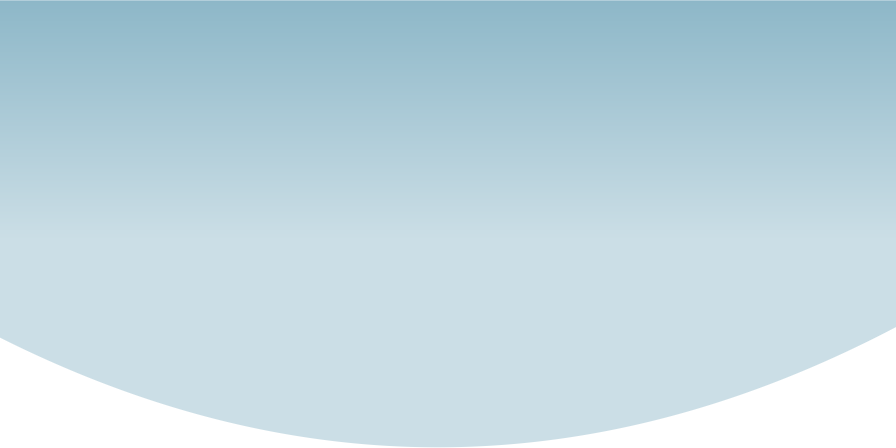
This background is drawn by a WebGL 2 fragment shader. Its source:

```glsl
#version 300 es
precision highp float;

// A pale blue panel that fades downward from a deeper blue, on white.
// Its lower edge is a wide parabolic bowl, smoothed by an approximate
// signed distance; a faint light hairline runs along the top.

uniform vec2 u_resolution;
out vec4 fragColor;

const vec3 WHITE = vec3(1.0);
const vec3 DEEP_BLUE = vec3(0.553, 0.718, 0.784);
const vec3 PALE_BLUE = vec3(0.798, 0.872, 0.902);

const vec2 BOWL_BASE = vec2(0.977, 0.0015);
const float BOWL_CURVE = 0.2565;
const float FADE_END = 0.46;
const float HAIRLINE = 0.0022;

// Signed distance to an upward parabola, positive inside the bowl.
float bowlDistance(vec2 p, vec2 base, float curve) {
    vec2 q = p - base;
    float slope = 2.0 * curve * q.x;
    return (q.y - curve * q.x * q.x) / sqrt(1.0 + slope * slope);
}

// Coverage of a shape by one pixel, given its signed distance.
float coverage(float distanceInside, float pixel) {
    return clamp(distanceInside / pixel + 0.5, 0.0, 1.0);
}

// Linear vertical fade that stays flat below its end height.
vec3 verticalFade(float y, float endHeight, vec3 low, vec3 high) {
    return mix(low, high, clamp((y - endHeight) / (1.0 - endHeight), 0.0, 1.0));
}

void main() {
    // Canvas heights as units, origin at the lower left.
    vec2 p = gl_FragCoord.xy / u_resolution.y;
    float pixel = 1.0 / u_resolution.y;

    // Panel gradient and top hairline.
    vec3 panel = verticalFade(p.y, FADE_END, PALE_BLUE, DEEP_BLUE);
    float topLine = coverage(p.y - (1.0 - HAIRLINE), pixel);
    panel = mix(panel, PALE_BLUE, 0.6 * topLine);

    // Curved lower edge over white.
    float inside = coverage(bowlDistance(p, BOWL_BASE, BOWL_CURVE), pixel);
    fragColor = vec4(mix(WHITE, panel, inside), 1.0);
}
```
